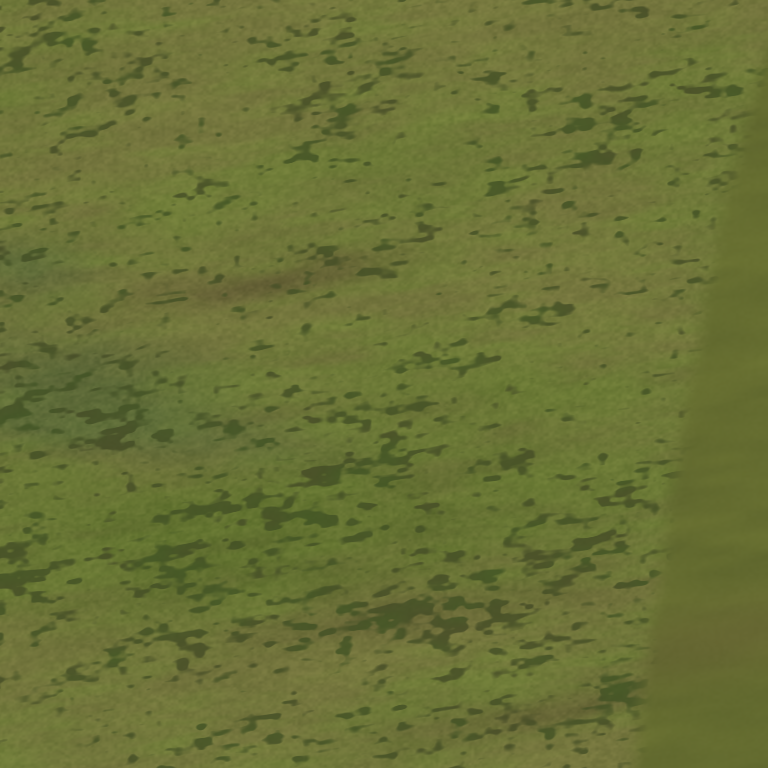
Write a Shadertoy shader that draws this texture.

```glsl
// Sloping olive meadow with dark grass tufts, bare earth streaks and a soft right edge.

float hash(vec2 p) {
    vec3 q = fract(p.xyx * vec3(0.1031, 0.1030, 0.0973));
    q += dot(q, q.yzx + 33.33);
    return fract((q.x + q.y) * q.z);
}

float noise(vec2 p) {
    vec2 cell = floor(p), f = fract(p);
    f = f * f * (3.0 - 2.0 * f);
    float low = mix(hash(cell), hash(cell + vec2(1, 0)), f.x);
    float high = mix(hash(cell + vec2(0, 1)), hash(cell + vec2(1, 1)), f.x);
    return mix(low, high, f.y);
}

float fbm(vec2 p) {
    float sum = 0.0, weight = 0.533;
    for (int i = 0; i < 4; i++) {
        sum += weight * noise(p);
        p = mat2(0.96, 0.28, -0.28, 0.96) * p * 2.03 + 17.3;
        weight *= 0.5;
    }
    return sum;
}

// Soft elliptical patch, 1 at its centre, with its long axis along the slope.
float patchAt(vec2 p, vec2 centre, vec2 radius, float slope) {
    vec2 d = p - centre;
    d.y -= slope * d.x;
    d /= radius;
    return exp(-dot(d, d));
}

void mainImage(out vec4 fragColor, in vec2 fragCoord) {
    vec2 uv = fragCoord / iResolution.xy;

    // Ground coordinates follow the slope, with a slight irregular warp.
    vec2 ground = vec2(uv.x, uv.y - 0.13 * uv.x) + 3.0;
    ground += 0.012 * (vec2(fbm(uv * 9.0 + 40.0), fbm(uv * 9.0 + 70.0)) - 0.5);

    float broad = fbm(ground * vec2(4.0, 11.0));
    float streak = fbm(ground * vec2(9.0, 48.0) + 21.0);
    float grain = noise(ground * vec2(150.0, 210.0)) * 0.6
                + noise(ground * vec2(270.0, 330.0) + 9.0) * 0.4;

    // Large areas: blue-green growth, a lush band and bare earth.
    float ragged = 0.5 + fbm(ground * vec2(14.0, 32.0) + 5.0);
    float blueGrowth = ragged * (patchAt(uv, vec2(0.08, 0.51), vec2(0.17, 0.055), -0.05)
                     + patchAt(uv, vec2(0.16, 0.44), vec2(0.22, 0.035), -0.1)
                     + 0.8 * patchAt(uv, vec2(0.02, 0.65), vec2(0.09, 0.04), 0.0));
    float lush = ragged * (patchAt(uv, vec2(0.42, 0.34), vec2(0.36, 0.075), 0.04)
               + 0.7 * patchAt(uv, vec2(0.25, 0.25), vec2(0.32, 0.07), 0.1)
               + 0.5 * patchAt(uv, vec2(0.7, 0.49), vec2(0.16, 0.03), 0.1));
    float earth = ragged * (patchAt(uv, vec2(0.32, 0.625), vec2(0.16, 0.02), 0.13)
                + 0.7 * patchAt(uv, vec2(0.47, 0.665), vec2(0.09, 0.018), 0.05)
                + 0.6 * patchAt(uv, vec2(0.55, 0.2), vec2(0.28, 0.025), 0.15)
                + 0.8 * patchAt(uv, vec2(0.72, 0.075), vec2(0.2, 0.022), 0.22));

    // Base turf wavers between yellow-olive and green.
    vec3 color = mix(vec3(0.465, 0.47, 0.245), vec3(0.425, 0.475, 0.215),
                     smoothstep(0.3, 0.7, broad * 0.55 + streak * 0.45));
    color = mix(color, vec3(0.365, 0.435, 0.175), 0.75 * clamp(lush, 0.0, 1.0));
    color = mix(color, vec3(0.345, 0.405, 0.22), 0.75 * clamp(blueGrowth, 0.0, 1.0));
    color = mix(color, vec3(0.385, 0.36, 0.205), 0.75 * clamp(earth, 0.0, 1.0));
    color *= 1.0 + 0.15 * (streak - 0.5);
    color += (grain - 0.5) * vec3(0.075, 0.065, 0.05);

    // Small dark tufts, denser inside clumps and growth areas.
    float clump = fbm(ground * vec2(7.0, 17.0) + 60.0);
    float topEdge = patchAt(uv, vec2(0.9, 1.0), vec2(0.25, 0.035), 0.0);
    float density = 0.55 * (clump - 0.5)
                  + 0.09 * (blueGrowth + lush + earth) + 0.18 * topEdge;
    float tuftShape = noise(ground * vec2(42.0, 105.0) + 31.0) * 0.6
                    + noise(ground * vec2(88.0, 190.0) + 52.0) * 0.4;
    float tuft = smoothstep(0.64, 0.84, tuftShape + density);
    vec3 tuftColor = mix(vec3(0.25, 0.33, 0.14), vec3(0.27, 0.29, 0.15),
                         noise(ground * vec2(20.0, 40.0)));
    color = mix(color, tuftColor, 0.8 * tuft);

    // Out-of-focus turf beyond a slanted boundary on the right.
    float boundary = 0.815 + 0.15 * uv.y + 0.05 * pow(uv.y, 4.0);
    float blur = smoothstep(-0.012, 0.025, uv.x - boundary + 0.015 * (broad - 0.5));
    float softStreak = noise(ground * vec2(6.0, 30.0) + 80.0) * 0.6
                     + noise(ground * vec2(16.0, 75.0) + 90.0) * 0.4;
    vec3 softTurf = mix(vec3(0.365, 0.395, 0.175), vec3(0.425, 0.455, 0.2), softStreak);
    softTurf = mix(softTurf, vec3(0.40, 0.385, 0.2),
                   0.6 * patchAt(uv, vec2(0.95, 0.17), vec2(0.2, 0.05), 0.2));
    color = mix(color, softTurf + (grain - 0.5) * 0.012, blur);

    fragColor = vec4(color, 1.0);
}
```
